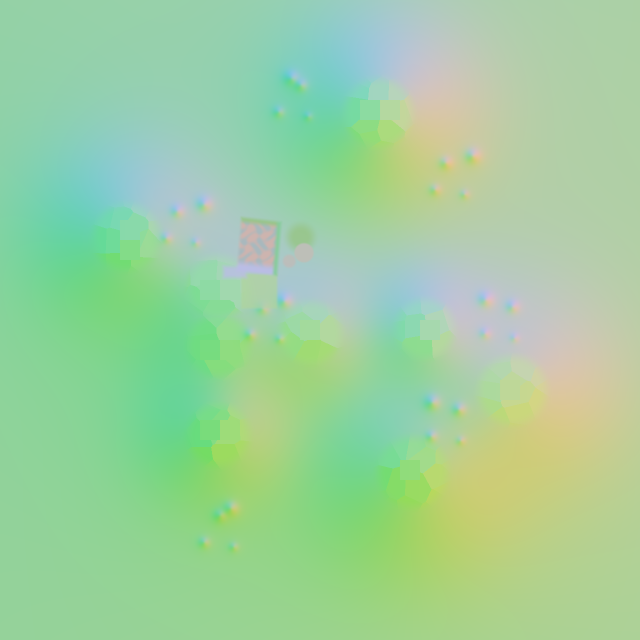
Write a Shadertoy shader that draws this texture map.

```glsl
// Terrain normal map: soft hills with faceted tops, clusters of pins and a mottled tile.

const vec3 BASE = vec3(0.625, 0.82, 0.625);    // colour of level ground
const vec3 TOP_SHIFT = vec3(-0.02, 0.04, -0.06);
const vec2 TILT = vec2(0.06, 0.02);            // drift of red and blue over the map
const float SLOPE_GAIN = 0.235;
const float SLOPE_LIMIT = 0.35;                // how soon steep slopes level off
const float TAIL = 0.36;                       // share of the long foot of a hill
const float FACETS = 30.0;
const float BLOCKS = 32.0;
const float PIN_REACH = 0.0065;
const vec3 SALMON = vec3(0.81, 0.70, 0.68);
const vec3 SLATE = vec3(0.66, 0.72, 0.74);
const vec3 LAVENDER = vec3(0.73, 0.74, 0.90);
const vec3 MOSS = vec3(0.59, 0.77, 0.52);
const vec3 JADE = vec3(0.52, 0.80, 0.60);
const vec3 STONE = vec3(0.74, 0.75, 0.72);
const vec3 SAND = vec3(0.69, 0.83, 0.61);

// Hills: centre, reach of the slope, steepness
const vec4 HILLS[9] = vec4[9](
    vec4(0.592, 0.824, 0.086, 1.00), vec4(0.198, 0.629, 0.082, 0.85),
    vec4(0.342, 0.551, 0.068, 0.45), vec4(0.342, 0.460, 0.068, 0.50),
    vec4(0.486, 0.480, 0.066, 0.70), vec4(0.664, 0.486, 0.056, 0.80),
    vec4(0.801, 0.390, 0.090, 0.75), vec4(0.341, 0.320, 0.066, 0.75),
    vec4(0.645, 0.262, 0.095, 0.90));

// Pin clusters: centre, sideways stretch of the upper pair
const vec3 CLUSTERS[7] = vec3[7](
    vec3(0.465, 0.847, -0.35), vec3(0.710, 0.725, 1.0), vec3(0.290, 0.650, 1.0),
    vec3(0.788, 0.501, -1.0), vec3(0.704, 0.340, -1.0), vec3(0.349, 0.174, 0.4),
    vec3(0.421, 0.499, 0.8));
const vec2 PINS[4] = vec2[4](vec2(0.029, 0.031), vec2(-0.013, 0.020),
                             vec2(-0.030, -0.022), vec2(0.016, -0.029));

vec2 hash2(vec2 p) {
    return fract(sin(vec2(dot(p, vec2(127.1, 311.7)), dot(p, vec2(269.5, 183.3)))) * 43758.5);
}

// Nearest cellular site, in canvas units
vec2 cellSite(vec2 p, float scale) {
    vec2 g = floor(p * scale), best = p;
    float nearest = 9.0;
    for (int j = -1; j <= 1; j++)
    for (int i = -1; i <= 1; i++) {
        vec2 cell = g + vec2(i, j);
        vec2 site = (cell + hash2(cell)) / scale;
        float d = distance(site, p);
        if (d < nearest) { nearest = d; best = site; }
    }
    return best;
}

// Outward slope of a round mound, steepest at its reach
vec2 mound(vec2 d, float reach, float tail) {
    float t = length(d) / reach;
    return d / reach * mix(exp(0.5 - 0.5 * t * t), exp(1.0 - t), tail);
}

vec2 hillSlope(vec2 p) {
    vec2 s = 0.10 * mound(p - vec2(0.52, 0.48), 0.28, 1.0);
    for (int i = 0; i < 9; i++) s += HILLS[i].w * mound(p - HILLS[i].xy, HILLS[i].z, TAIL);
    return s;
}

vec2 pinSlope(vec2 p) {
    vec2 s = vec2(0.0);
    for (int c = 0; c < 7; c++)
    for (int i = 0; i < 4; i++) {
        vec2 offset = PINS[i] * vec2(i < 2 ? CLUSTERS[c].z : 1.0, 1.0);
        float size = 1.0 - 0.12 * float(i);
        s += 0.9 * size * mound(p - CLUSTERS[c].xy - offset, PIN_REACH * size, 0.5);
    }
    return s;
}

float boxDist(vec2 p, vec2 halfSize) {
    vec2 d = abs(p) - halfSize;
    return length(max(d, 0.0)) + min(max(d.x, d.y), 0.0);
}

float fill(float d, float blur) { return 1.0 - smoothstep(-blur, blur, d); }

// Mottled tile with its rim and the stones beside it
vec3 drawTile(vec3 col, vec2 p) {
    col = mix(col, SAND, 0.7 * fill(boxDist(p - vec2(0.405, 0.545), vec2(0.028, 0.027)), 0.003));
    col = mix(col, MOSS, 0.8 * fill(length(p - vec2(0.470, 0.629)) - 0.020, 0.010));
    col = mix(col, SALMON, 0.5 * fill(length(p - vec2(0.452, 0.592)) - 0.010, 0.003));
    col = mix(col, STONE, fill(length(p - vec2(0.475, 0.605)) - 0.015, 0.002));
    col = mix(col, LAVENDER, 0.8 * fill(boxDist(p - vec2(0.367, 0.575), vec2(0.018, 0.009)), 0.005));
    vec2 q = p - vec2(0.405, 0.615);
    q.y += 0.12 * q.x;
    q.x -= 0.08 * q.y;
    float d = boxDist(q, vec2(0.031, 0.042));
    vec2 w = q * 230.0;
    float mottle = sin(w.x + 1.3 * sin(w.y * 0.8)) * sin(w.y * 0.9 + 1.2 * sin(w.x * 0.7));
    vec3 face = mix(SALMON, SLATE, smoothstep(-0.6, 0.9, mottle));
    face = mix(face, LAVENDER, smoothstep(-0.022, -0.036, q.y));
    face = mix(face, MOSS, smoothstep(0.030, 0.041, q.y));
    face = mix(face, JADE, smoothstep(0.021, 0.029, q.x));
    return mix(col, face, 0.95 * fill(d, 0.004));
}

vec3 shade(vec2 s, float top) {
    s *= inversesqrt(1.0 + SLOPE_LIMIT * dot(s, s));
    vec3 col = BASE + TOP_SHIFT * top;
    col.rb += SLOPE_GAIN * s;
    col.g -= 0.02 * dot(s, s) + 0.028 * (s.x + s.y) * (1.0 - 0.5 * top);
    return col;
}

vec3 terrain(vec2 p) {
    // Hilltops break into square blocks at the centre and cells around them
    vec2 at = cellSite(p, FACETS);
    vec2 block = (floor(p * BLOCKS) + 0.5) / BLOCKS;
    float top = 0.0;
    for (int i = 0; i < 9; i++) {
        float core = 0.033 + 0.22 * HILLS[i].z;
        top = max(top, fill(distance(p, HILLS[i].xy) - core, 0.012));
        if (distance(block, HILLS[i].xy) < 0.021) at = block;
    }
    vec2 pins = pinSlope(p);
    vec3 col = mix(shade(hillSlope(p) + pins, 0.0), shade(hillSlope(at) + pins, 1.0), top);
    col.rb += TILT * (p - 0.5);
    return drawTile(col, p);
}

void mainImage(out vec4 fragColor, in vec2 fragCoord) {
    vec3 col = vec3(0.0);
    for (int k = 0; k < 4; k++) {
        vec2 jitter = vec2(k % 2, k / 2) * 0.5 - 0.25;
        col += terrain((fragCoord + jitter) / iResolution.xy);
    }
    fragColor = vec4(clamp(col / 4.0, 0.0, 1.0), 1.0);
}
```
